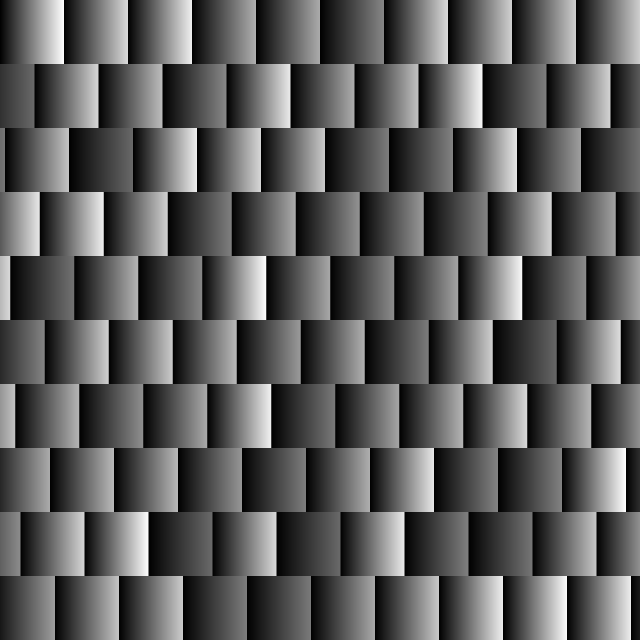
Write a WebGL 1 fragment shader that draws this pattern.

```glsl
precision highp float;
// Ten rows of square tiles, each row sliding sideways by a fixed step.
// Every tile is a linear ramp from black at its left edge to a grey at its
// right edge; a sine hash of the tile index picks how bright that grey is.

#define TILES 10.0      // tiles across and down
#define ROW_SHIFT 0.54  // slide per row, in tile widths
#define PEAK_MIN 0.40   // dimmest right edge
#define PEAK_MAX 1.00   // brightest right edge
#define SAMPLES 4       // smoothing samples per axis

uniform vec2 u_resolution;

float hash(vec2 p) {
  return fract(sin(dot(p, vec2(12.9898, 78.233))) * 43758.5453);
}

// Grey level at a point of the unit canvas
float tileShade(vec2 uv) {
  vec2 grid = vec2(uv.x, 1.0 - uv.y) * TILES;  // rows counted from the top
  float row = floor(grid.y);
  float along = grid.x - row * ROW_SHIFT;
  float peak = mix(PEAK_MAX, PEAK_MIN, hash(vec2(floor(along), row)));
  return peak * fract(along);
}

void main() {
  // Average a grid of samples inside the pixel to smooth the tile edges
  float sum = 0.0;
  for (int j = 0; j < SAMPLES; j++) {
    for (int i = 0; i < SAMPLES; i++) {
      vec2 jitter = (vec2(float(i), float(j)) + 0.5) / float(SAMPLES) - 0.5;
      sum += tileShade((gl_FragCoord.xy + jitter) / u_resolution);
    }
  }
  gl_FragColor = vec4(vec3(sum / float(SAMPLES * SAMPLES)), 1.0);
}
```
